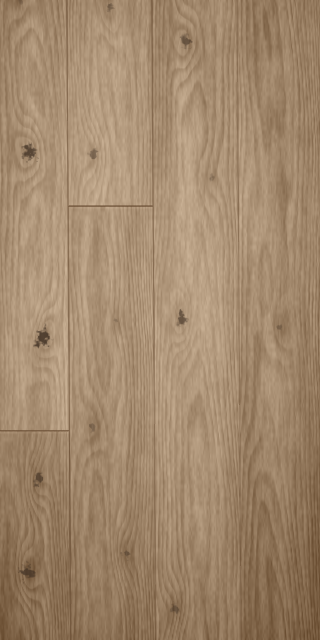
Reproduce this texture procedurally as a WebGL 2 fragment shader.

```glsl
#version 300 es
precision highp float;
// Oak plank floor: four slightly tilted columns of boards with staggered end joints.
// Growth rings are level sets of a parabola bent by layered sines and by knots;
// the knots are scattered as cellular points, one candidate per cell of a column.

#define PLANK_WIDTH 0.266
#define FIRST_SEAM 0.221
#define SEAM_TILT 0.0062
#define SEAM_HALF_WIDTH 0.0008
#define JOINT_START 0.654
#define JOINT_STEP 0.702
#define KNOT_CELL 0.42
#define KNOT_CHANCE 0.68
#define RING_CURVE 27.0
#define RING_CONTRAST 0.16
#define FIBRE_CONTRAST 0.16
#define LIGHT_FALLOFF 0.92

uniform vec2 u_resolution;
out vec4 outColor;

const vec3 DARK_OAK = vec3(0.43, 0.32, 0.21);
const vec3 PALE_OAK = vec3(0.81, 0.715, 0.605);
const vec3 KNOT_BROWN = vec3(0.25, 0.19, 0.14);
const vec3 SEAM_BROWN = vec3(0.38, 0.27, 0.17);

float hash(vec2 p) {
  p = fract(p * vec2(0.1031, 0.1137) + 0.271);
  p += dot(p, p.yx + 33.33);
  return fract((p.x + p.y) * p.x * 7.13);
}

float noise(vec2 p) {
  vec2 i = floor(p), f = fract(p);
  f = f * f * (3.0 - 2.0 * f);
  float low = mix(hash(i), hash(i + vec2(1, 0)), f.x);
  float high = mix(hash(i + vec2(0, 1)), hash(i + vec2(1, 1)), f.x);
  return mix(low, high, f.y);
}

// Slow drift of the grain along a board.
float grainDrift(vec2 q, float seed) {
  float s = seed * 40.0;
  return 0.9 * sin(3.1 * q.y + s + 2.0 * q.x)
       + 0.4 * sin(7.3 * q.y - 1.7 * s + 5.0 * q.x)
       + 0.15 * sin(15.0 * q.y + s + 9.0 * sin(3.0 * q.x));
}

// Returns ring bending, soft halo and dark core of the knots near p.
// The first column is the knottiest, most of all near its foot.
vec3 knots(vec2 p, float u, float joint) {
  vec3 sum = vec3(0);
  float column = floor(u), row = floor(p.y / KNOT_CELL);
  float rustic = 1.0 - step(0.5, column);
  float ragged = noise(p * 85.0) + 0.5 * noise(p * 190.0);
  for (int k = -1; k <= 1; k++) {
    vec2 cell = vec2(column, row + float(k)) + 17.0;
    vec2 jitter = vec2(hash(cell + 5.0), hash(cell + 11.0));
    float y = (row + float(k) + 0.2 + 0.6 * jitter.y) * KNOT_CELL;
    float size = hash(cell + 31.0) * (1.0 - 0.12 * column);
    size = max(size, rustic * (0.95 - 0.4 * y));
    vec2 d = vec2((fract(u) - mix(0.2, 0.8, jitter.x)) * PLANK_WIDTH, p.y - y);
    // In the first column only the right part of the board is in view.
    d.x -= rustic * 0.04;
    float present = step(hash(cell), KNOT_CHANCE + 0.32 * rustic);
    present *= 1.0 - abs(step(joint, y) - step(joint, p.y));
    d.x += 0.3 * d.y * (jitter.y - 0.5);
    float bend = exp(-dot(d * vec2(24, 10), d * vec2(24, 10)));
    float halo = exp(-dot(d * vec2(42, 21), d * vec2(42, 21)));
    float r = length(d * vec2(1.0, 0.75)) / mix(0.008, 0.024, size * size);
    float core = 1.0 - smoothstep(0.3, 1.1, r + 1.1 * (ragged - 0.75));
    sum += present * vec3(bend * (1.0 + 3.0 * size), halo, core * mix(0.25, 0.9, size * size));
  }
  return sum;
}

// Smooth-edged line around a distance of zero.
float line(float dist, float halfWidth, float pixel) {
  return 1.0 - smoothstep(halfWidth, halfWidth + pixel, abs(dist));
}

void main() {
  vec2 p = gl_FragCoord.xy / u_resolution.x;
  float pixel = 1.0 / u_resolution.x;

  // Board layout
  float u = (p.x - FIRST_SEAM + SEAM_TILT * p.y) / PLANK_WIDTH + 1.0;
  float column = floor(u);
  float joint = JOINT_START + JOINT_STEP * column;
  float seed = hash(vec2(column * 3.0 + 2.0, step(joint, p.y) * 7.0 + 4.0));
  vec2 q = vec2(fract(u) - 0.5, p.y);

  // Growth rings
  vec3 knot = knots(p, u, joint);
  float across = q.x - 0.35 * (seed - 0.5);
  float rings = RING_CURVE * across * across + 1.8 * p.y + grainDrift(q, seed);
  rings += 1.1 * noise(q * vec2(5.0, 2.2) + seed * 50.0) + knot.x;
  rings += 0.14 * noise(p * vec2(90.0, 30.0));
  float phase = fract(rings);
  float lateWood = smoothstep(0.2, 0.8, phase) * (1.0 - smoothstep(0.8, 1.0, phase));
  lateWood = mix(lateWood, 0.4, smoothstep(0.35, 0.9, fwidth(rings)));

  // Fibres, pores, broad streaks and clouds
  float bent = p.x + 0.0018 * rings;
  float fibre = noise(vec2(bent * 165.0, p.y * 18.0 + seed * 30.0)) - 0.5;
  float pores = noise(vec2(bent * 250.0, p.y * 75.0)) - 0.5;
  float streak = noise(vec2(bent * 26.0, p.y * 1.8 + seed * 20.0)) - 0.5;
  float cloud = noise(vec2(bent * 8.0, p.y * 2.6 + seed * 9.0)) - 0.5;

  // Tone: light falls off from the upper middle
  vec2 fall = (p - vec2(0.42, 1.18)) * vec2(0.9, 0.55);
  float tone = 0.805 - LIGHT_FALLOFF * dot(fall, fall) + 0.14 * (seed - 0.5);
  tone -= RING_CONTRAST * lateWood * (0.5 + noise(p * vec2(9.0, 3.0)));
  tone += FIBRE_CONTRAST * (fibre + 0.9 * pores) + 0.18 * streak + 0.14 * cloud;
  tone -= 0.16 * knot.y;
  vec3 color = mix(DARK_OAK, PALE_OAK, clamp(tone, -0.1, 1.1));
  color = mix(color, KNOT_BROWN, clamp(knot.z, 0.0, 0.85));

  // Seams, fainter to the right, with a faint lit bevel
  float side = (fract(u + 0.5) - 0.5) * PLANK_WIDTH;
  float end = p.y - joint;
  float bevel = max(line(side - 0.005, 0.001, 2.0 * pixel), line(end + 0.005, 0.001, 2.0 * pixel));
  float index = floor(u + 0.5);
  float worn = noise(vec2(index * 9.0, p.y * 5.0));
  float seam = line(side, SEAM_HALF_WIDTH, pixel) * (0.5 - 0.11 * index + 0.25 * worn);
  seam = max(seam, 0.65 * line(end, SEAM_HALF_WIDTH, pixel));
  color = mix(color + 0.025 * bevel, SEAM_BROWN, seam);
  outColor = vec4(color, 1.0);
}
```
